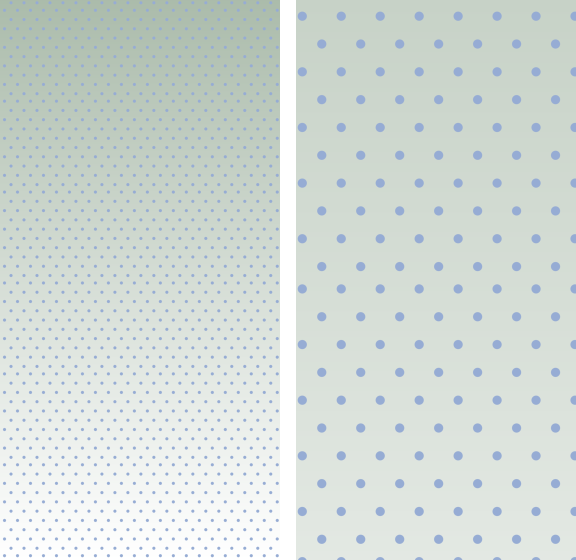
Left: the whole. Right: its middle third, enlarged.
A WebGL 2 fragment shader for this pattern:

```glsl
#version 300 es
precision highp float;
// Staggered blue polka dots on a vertical fade from sage green to white.

uniform vec2 u_resolution;
out vec4 outColor;

// Distance to the nearest dot centre; one square tile holds 7 columns and 10 rows.
float dotDistance(vec2 p) {
    // Rows are slightly tighter across the tile seam
    float y = fract(p.y - 0.1127 + 0.04) - 0.04;
    float row = clamp(floor(y / 0.102 + 0.5), 0.0, 9.0);

    // Odd rows shift by half a column
    float column = 7.0 * p.x - 0.348 + 0.5 * mod(row, 2.0);
    float dx = (fract(column + 0.5) - 0.5) / 7.0;
    return length(vec2(dx, y - row * 0.102));
}

void main() {
    // Tile coordinates, measured from the top left corner
    float tilesAcross = 3.08;
    vec2 fromTop = vec2(gl_FragCoord.x, u_resolution.y - gl_FragCoord.y);
    vec2 p = fromTop / u_resolution.x * tilesAcross;
    float pixel = tilesAcross / u_resolution.x;

    // Background fade
    float height = gl_FragCoord.y / u_resolution.y;
    vec3 color = mix(vec3(1.0), vec3(0.67, 0.735, 0.67), height);

    // Dots
    float coverage = 1.0 - smoothstep(-0.7 * pixel, 0.7 * pixel, dotDistance(p) - 0.0168);
    color = mix(color, vec3(0.59, 0.675, 0.83), coverage);

    outColor = vec4(color, 1.0);
}
```
